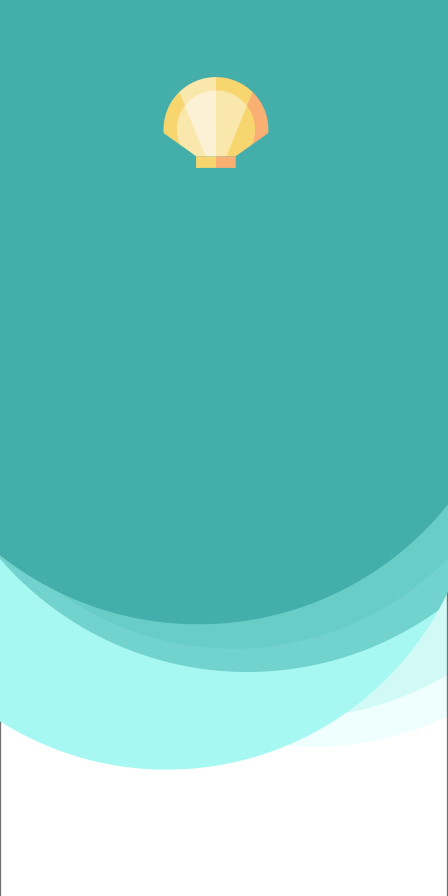
This background is drawn by a WebGL 1 fragment shader. Its source:

```glsl
precision highp float;
// Teal backdrop ending in layered curved waves over white, with a flat scallop shell.

uniform vec2 u_resolution;

#define TEAL vec3(0.263, 0.682, 0.667)
#define BAND_UPPER vec3(0.408, 0.800, 0.780)
#define BAND_LOWER vec3(0.447, 0.827, 0.808)
#define MINT vec3(0.655, 0.973, 0.949)
#define PALE vec3(0.820, 0.980, 0.969)
#define FAINT vec3(0.937, 1.0, 0.996)
#define FRAME_GREY vec3(0.45)
#define FRAME_WIDTH 0.0026
#define SHELL_CENTER vec2(0.482, 1.711)
#define SHELL_RADIUS 0.117
#define INNER_RADIUS 0.745

// Antialiased coverage of a signed distance, negative inside
float cover(float dist, float px) {
  return clamp(0.5 - dist / px, 0.0, 1.0);
}

// Region above the lower arc of a circle
float bowl(vec2 p, vec2 center, float radius, float px) {
  vec2 d = p - center;
  d.y = min(d.y, 0.0);
  return cover(length(d) - radius, px);
}

// Shell colours from orange (0) through yellow and pale to cream (3)
vec3 shellTone(float level) {
  vec3 c = mix(vec3(0.98, 0.69, 0.45), vec3(0.97, 0.84, 0.44), clamp(level, 0.0, 1.0));
  c = mix(c, vec3(0.976, 0.906, 0.675), clamp(level - 1.0, 0.0, 1.0));
  return mix(c, vec3(0.988, 0.945, 0.835), clamp(level - 2.0, 0.0, 1.0));
}

vec3 waves(vec2 p, float px) {
  vec3 color = vec3(1.0);
  color = mix(color, FAINT, bowl(p, vec2(0.698, 1.036), 0.703, px));
  color = mix(color, PALE, bowl(p, vec2(0.641, 1.099), 0.703, px));

  // Thin side frame, hidden by the stronger waves
  float sideDist = min(p.x, 1.0 - p.x) - FRAME_WIDTH;
  color = mix(color, FRAME_GREY, cover(sideDist, px));

  // The darker bands stay within the mint wave
  float mint = bowl(p, vec2(0.372, 0.977), 0.695, px);
  vec3 inside = mix(MINT, BAND_LOWER, bowl(p, vec2(0.552, 1.229), 0.729, px));
  inside = mix(inside, BAND_UPPER, bowl(p, vec2(0.521, 1.219), 0.667, px));
  color = mix(color, inside, mint);
  return mix(color, TEAL, bowl(p, vec2(0.443, 1.320), 0.7135, px));
}

vec3 addShell(vec3 color, vec2 p, float px) {
  vec2 s = (p - SHELL_CENTER) / SHELL_RADIUS;
  float w = px / SHELL_RADIUS;
  float side = abs(s.x);
  vec2 corner = vec2(0.378, -0.511);

  // Rounded fan trimmed by two slanted sides, on a small rectangular foot
  float slant = dot(vec2(side, s.y) - corner, vec2(0.581, -0.814));
  float fan = cover(max(max(length(s) - 1.0, slant), corner.y - s.y), w);
  float foot = cover(max(side - corner.x, abs(s.y + 0.622) - 0.111), w);

  // Lit left half, central rays and inner disc each lift the tone by one step
  float left = cover(s.x, w);
  float rays = cover(side - 0.2 - 0.407 * (s.y - corner.y), w);
  float inner = cover(length(s) - INNER_RADIUS, w);
  float level = left + fan * (rays + inner);
  return mix(color, shellTone(level), max(fan, foot));
}

void main() {
  // Canvas units: width 1, height 2
  vec2 p = gl_FragCoord.xy / u_resolution * vec2(1.0, 2.0);
  float px = 1.0 / u_resolution.x;
  gl_FragColor = vec4(addShell(waves(p, px), p, px), 1.0);
}
```
